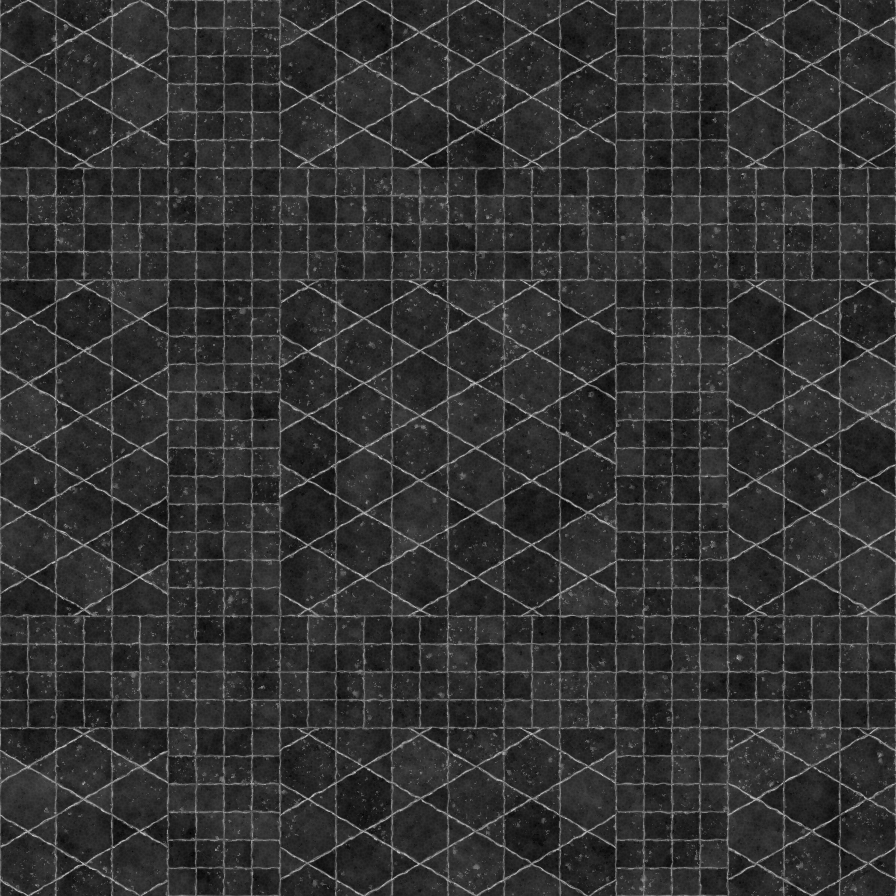
This pattern is drawn by a Shadertoy shader. Its source:

```glsl
// Dark stone floor: panels of hexagons and triangles framed by bands of small squares.
// Three line families cut each panel, a square grid cuts the bands, and wrapped
// sines and cellular noise add wobbling pale joints, mottling and specks.

#define REPEATS 2.0         // panels across and down
#define SQUARES 16.0        // small squares per repeat
#define PANEL_HALF 0.375    // half panel size, in repeats
#define HEX_PITCH 0.125     // hexagon width, in repeats
#define STONE 0.163         // mean stone grey
#define TILE_VARIATION 0.075
#define CLOUDS 0.017        // strength of broad mottling
#define JOINT 0.64          // joint grey
#define JOINT_HALF 0.00068  // half joint width
#define WOBBLE 0.0004       // joint wander
#define SPECKS 0.2          // share of cells with a speck

const float TAU = 6.28318;

vec3 hash3(vec2 p) {
    vec3 h = fract(p.xyx * vec3(0.1031, 0.1030, 0.0973));
    h += dot(h, h.yxz + 33.33);
    return fract((h.xxy + h.yzz) * h.zyx);
}

// Sum of plane waves with whole frequencies, so it wraps; deviation near 1
float waves(vec2 uv, float frequency, float seed) {
    float sum = 0.0;
    for (int i = 0; i < 8; i++) {
        vec3 h = hash3(vec2(float(i) + 3.0, seed + 11.0));
        vec2 direction = vec2(cos(TAU * h.x), sin(TAU * h.x));
        vec2 k = floor(frequency * (0.4 + 0.6 * h.y) * direction + 0.5);
        sum += sin(TAU * (dot(k, uv) + h.z));
    }
    return sum * 0.5;
}

// Wrapped cellular noise: distance to the nearest point and two random values of it
vec3 cellular(vec2 uv, float count, float seed) {
    vec2 p = uv * count, cell = floor(p);
    vec3 nearest = vec3(9.0);
    for (int y = -1; y <= 1; y++)
    for (int x = -1; x <= 1; x++) {
        vec2 c = cell + vec2(x, y);
        vec2 id = mod(c, count) + seed;
        vec3 h = hash3(id);
        float d = length(c + h.xy - p);
        if (d < nearest.x) nearest = vec3(d, h.z, hash3(id + 57.0).x);
    }
    return nearest;
}

// Distances to straight (x) and diagonal (y) joints, and the tile's id
vec2 jointDistance(vec2 uv, out vec2 tile) {
    vec2 q = uv * REPEATS;
    vec2 panel = floor(q + 0.5);
    vec2 local = q - panel;
    vec2 border = PANEL_HALF - abs(local);
    if (min(border.x, border.y) < 0.0) {
        vec2 grid = q * SQUARES;
        vec2 d = abs(grid - round(grid)) / (SQUARES * REPEATS);
        tile = mod(floor(grid), SQUARES * REPEATS) + 5.0;
        return vec2(min(d.x, d.y), 1.0);
    }
    vec3 axes = vec3(local.x,
                     dot(local, vec2(0.5, 0.866025)),
                     dot(local, vec2(-0.5, 0.866025))) / HEX_PITCH;
    axes += vec3(0.0, -0.25, 0.25);
    vec3 d = abs(axes - round(axes)) * HEX_PITCH / REPEATS;
    vec3 id = floor(axes) + 20.0;
    vec2 wrapped = mod(panel, REPEATS);
    tile = vec2(id.x + 41.0 * id.y, id.z + 43.0 * (wrapped.x + REPEATS * wrapped.y));
    return vec2(min(d.x, border.y / REPEATS), min(d.y, d.z));
}

float stroke(float d, float halfWidth, float pixel) {
    return clamp((halfWidth - d) / pixel + 0.5, 0.0, 1.0);
}

void mainImage(out vec4 fragColor, in vec2 fragCoord) {
    vec2 uv = fragCoord / iResolution.xy;
    float pixel = 1.0 / iResolution.y;
    vec3 grain = cellular(uv, 300.0, 3.0);
    vec3 mottle = cellular(uv + 0.003 * (grain.yz - 0.5), 110.0, 9.0);
    float cloud = 0.7 * waves(uv, 9.0, 1.0) + 0.7 * waves(uv, 28.0, 2.0) + 0.5 * waves(uv, 70.0, 33.0);

    // Two frayed strands per joint
    vec2 tile, strandTile, d = vec2(1.0);
    float joint = 0.0;
    for (int i = 0; i < 2; i++) {
        float seed = 5.0 + 4.0 * float(i);
        vec2 wander = vec2(waves(uv, 90.0, seed), waves(uv, 90.0, seed + 1.0)) + grain.yz - 0.5;
        vec2 e = jointDistance(uv + WOBBLE * wander, strandTile);
        if (i == 0) tile = strandTile;
        float straight = 0.72 * stroke(e.x, JOINT_HALF, pixel);
        float diagonal = stroke(e.y, JOINT_HALF * 1.2, pixel);
        joint = max(joint, max(straight, diagonal) * (1.0 - 0.4 * float(i)));
        d = min(d, e);
    }
    float edge = min(d.x, d.y);

    // Stone: tone per tile, clouds, grain and darker rims
    vec3 tone = hash3(tile);
    float grey = STONE + TILE_VARIATION * (tone.x - 0.5) + CLOUDS * cloud;
    grey += 0.05 * (grain.x - 0.45) + 0.022 * (grain.y - 0.5) + 0.035 * (mottle.y - 0.5);
    grey -= 0.014 * exp(-edge / 0.004);

    // Pale specks gathered in patches, and dark pits
    float gather = 0.5 + 0.35 * waves(uv, 14.0, 21.0) + 0.2 * cloud + 1.2 * (tone.y - 0.5);
    gather = clamp(gather, 0.03, 2.0);
    for (int i = 0; i < 3; i++) {
        float count = floor(76.0 * exp2(float(i) * 0.75));
        vec3 c = cellular(uv + 0.003 * (grain.yz - 0.5), count, 71.0 + 13.0 * float(i));
        float radius = mix(0.12, 0.34, c.z * c.z);
        float spot = 1.0 - smoothstep(radius * 0.3, radius + pixel * count * 0.5, c.x);
        grey += spot * step(1.0 - SPECKS * gather, c.y) * mix(0.08, 0.22, c.z) * (0.6 + 0.6 * grain.y);
        grey -= spot * step(c.y, 0.1) * 0.045;
    }

    // Joints: crumbled fringe, then the worn pale core
    grey += 0.08 * stroke(edge, JOINT_HALF * 2.6, pixel) * grain.z;
    grey = mix(grey, JOINT * (0.8 + 0.4 * grain.y), joint * (0.72 + 0.28 * grain.z));
    fragColor = vec4(vec3(clamp(grey, 0.0, 1.0)), 1.0);
}
```
